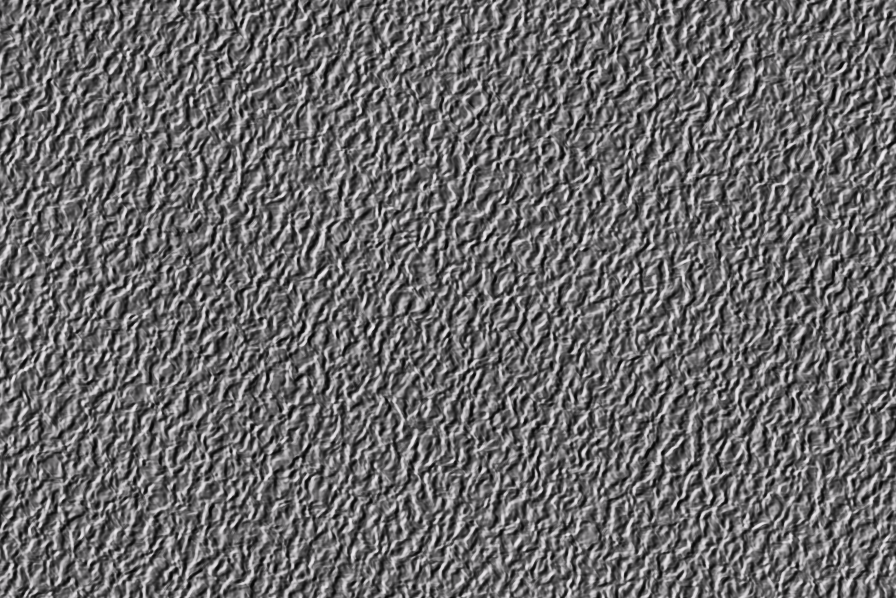
This texture is drawn by a Shadertoy shader. Its source:

```glsl
// Rough stucco: small broken bumps and thin crests along a steep diagonal, under raking light.
// Octaves of gradient noise give a height field; its slope towards the light at the
// upper left becomes a grey tone with bright crests and dark hollows.

#define GRAIN_DENSITY 64.0   // noise cells per canvas height
#define GRAIN_ANGLE   1.19   // direction of the ridges, radians
#define GRAIN_STRETCH 1.55   // length of a ridge against its width
#define WARP_AMOUNT   0.5    // bending of the ridges, in cells
#define FINE_AMOUNT   0.55   // share of the small wrinkles
#define CREST_HEIGHT  0.34   // height of the thin crests
#define LIGHT_ANGLE   2.70   // direction towards the light, radians
#define SLOPE_STEP    0.14   // half width of the slope sample, in cells
#define CONTRAST      0.48
#define MIDDLE_TONE   0.39
#define TONE_RANGE    vec2(-0.05, 1.02)  // limits of shadow and light
#define TINT          vec3(1.0, 0.988, 1.0)

// Random unit gradient of a lattice point
vec2 latticeGradient(vec2 cell) {
    vec3 h = fract(cell.xyx * vec3(0.1031, 0.1030, 0.0973));
    h += dot(h, h.yzx + 33.33);
    float angle = 6.28318 * fract((h.x + h.y) * h.z);
    return vec2(cos(angle), sin(angle));
}

float gradientNoise(vec2 p) {
    vec2 cell = floor(p), f = p - cell;
    vec2 blend = f * f * f * (f * (f * 6.0 - 15.0) + 10.0);
    vec2 right = vec2(1.0, 0.0), up = vec2(0.0, 1.0);
    float a = dot(latticeGradient(cell), f);
    float b = dot(latticeGradient(cell + right), f - right);
    float c = dot(latticeGradient(cell + up), f - up);
    float d = dot(latticeGradient(cell + 1.0), f - 1.0);
    return mix(mix(a, b, blend.x), mix(c, d, blend.x), blend.y);
}

// Plaster relief: flattened bumps, thin crests, wrinkles and grit
float plasterHeight(vec2 p) {
    vec2 bend = vec2(gradientNoise(p * 0.45), gradientNoise(p * 0.45 + 47.3));
    p += WARP_AMOUNT * bend;
    vec2 along = vec2(cos(GRAIN_ANGLE), sin(GRAIN_ANGLE));
    vec2 across = vec2(along.y, -along.x);
    vec2 grain = vec2(dot(p, across), dot(p, along) / GRAIN_STRETCH);
    float coarse = gradientNoise(grain + 211.7);
    float fine = gradientNoise(grain * vec2(1.75, 2.4) + 83.1);
    float grit = gradientNoise(p * 2.9 + 31.6);
    float relief = coarse + FINE_AMOUNT * fine;

    // Crests follow the zero lines of a second, longer noise
    float line = gradientNoise(grain * vec2(0.8, 0.7) + 127.9) + 0.25 * fine;
    float crest = exp(-5.5 * sqrt(line * line + 0.0015));

    return 0.6 * smoothstep(-0.32, 0.38, relief) + 0.35 * relief
         + CREST_HEIGHT * crest + 0.14 * grit;
}

void mainImage(out vec4 fragColor, in vec2 fragCoord) {
    vec2 uv = fragCoord / iResolution.y;
    vec2 p = uv * GRAIN_DENSITY + 150.0;

    // Slope of the relief facing the light
    vec2 reach = SLOPE_STEP * vec2(cos(LIGHT_ANGLE), sin(LIGHT_ANGLE));
    float slope = (plasterHeight(p - reach) - plasterHeight(p + reach)) / (2.0 * SLOPE_STEP);

    // Soft limit, then separate ranges for shadow and light
    float lit = CONTRAST * slope;
    lit /= sqrt(1.0 + lit * lit);
    float range = lit > 0.0 ? TONE_RANGE.y - MIDDLE_TONE : MIDDLE_TONE - TONE_RANGE.x;
    float tone = MIDDLE_TONE + range * lit;

    // Slow unevenness of the wall
    tone += 0.03 * gradientNoise(uv * 3.0 + 9.4);

    fragColor = vec4(clamp(tone * TINT, 0.03, 1.0), 1.0);
}
```
